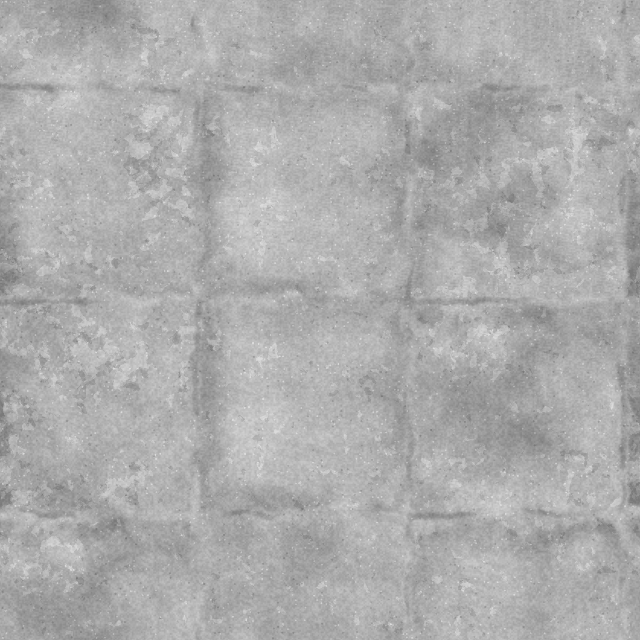
This texture is drawn by a Shadertoy shader. Its source:

```glsl
float hash(vec2 p) {
    return fract(sin(dot(p, vec2(127.1, 311.7))) * 43758.5);
}

float noise(vec2 p) {
    vec2 i = floor(p), f = fract(p);
    f = f * f * (3.0 - 2.0 * f);
    return mix(mix(hash(i), hash(i + vec2(1, 0)), f.x),
               mix(hash(i + vec2(0, 1)), hash(i + vec2(1, 1)), f.x), f.y);
}

float fbm(vec2 p) {
    float sum = 0.0, amplitude = 0.5;
    for (int i = 0; i < 5; i++) {
        sum += amplitude * noise(p);
        p = mat2(1.6, 1.2, -1.2, 1.6) * p + 17.3;
        amplitude *= 0.54;
    }
    return sum / 1.04;
}

// Nine slabs, some of which share the same pattern
int slabKind(vec2 cell) {
    int kind = int(cell.x + 3.0 * cell.y + 0.5);
    if (kind == 4) return 1;
    if (kind == 6) return 2;
    return kind;
}

// Mineral specks scattered one per grid square
float specks(vec2 p, float density) {
    vec2 id = floor(p);
    vec2 center = 0.3 + 0.4 * vec2(hash(id + 3.1), hash(id + 8.7));
    float dot_ = smoothstep(0.3, 0.1, length(fract(p) - center));
    return dot_ * step(1.0 - density, hash(id + 21.0));
}

void mainImage(out vec4 fragColor, in vec2 fragCoord) {
    vec2 uv = fragCoord / iResolution.xy;

    // Slab grid with slightly ragged borders
    vec2 ragged = vec2(fbm(uv * 26.0), fbm(uv * 26.0 + 40.0)) - 0.5;
    vec2 grid = uv * 3.0 + vec2(0.08, -0.59) + 0.07 * ragged;
    vec2 local = fract(grid);
    int kind = slabKind(mod(floor(grid), 3.0));
    float seed = float(kind);
    vec2 q = local + seed * vec2(5.3, 9.1);

    // Cloudy base, stretched across or down depending on the slab
    float clouds = fbm(q * 2.2);
    float mottling = fbm(q * 7.0 + 4.0);
    vec2 stretch = kind == 1 ? vec2(1.5, 6.0) : vec2(6.0, 1.5);
    float streaks = fbm(q * stretch + 11.0);
    float tone = 0.69 + 0.04 * (hash(vec2(seed, 2.0)) - 0.5);
    tone += 0.2 * (clouds - 0.5) + 0.14 * (mottling - 0.5) + 0.12 * (streaks - 0.5);
    if (kind == 8) tone += 0.025;

    // Dark stain in the middle of some slabs
    float stain = smoothstep(0.55, 0.1, length(local - vec2(0.38, 0.48)) + 0.5 * (mottling - 0.5));
    if (kind == 2 || kind == 5) tone -= 0.06 * stain;
    if (kind == 1) tone += 0.045 * stain;

    // Damp rims, each side with its own strength
    vec4 sides = vec4(local, 1.0 - local);
    float rim = 0.0;
    for (int i = 0; i < 4; i++) {
        float strength = hash(vec2(seed + 1.7, float(i) * 3.0 + 0.4));
        if (kind == 1) strength = 0.95 - 0.12 * float(i);
        float d = (sides[i] - 0.04 + 0.12 * (mottling - 0.5)) / 0.1;
        rim += strength * strength * exp(-d * d);
    }
    tone -= 0.13 * min(rim, 1.0) * smoothstep(0.3, 0.6, fbm(q * 5.0 + 31.0));

    // Pale flakes and dark chips where the surface has worn
    float wear = float[9](0.85, 0.2, 0.5, 0.95, 0.2, 0.75, 0.5, 0.3, 0.4)[kind];
    float worn = wear * smoothstep(0.3, 0.65, fbm(q * 3.0 + 55.0));
    float flake = fbm(q * 20.0 + 7.0);
    float chip = fbm(q * 17.0 + 83.0);
    tone += 0.075 * smoothstep(0.0, 0.07, flake - mix(0.72, 0.46, worn));
    tone -= 0.07 * smoothstep(0.0, 0.05, chip - mix(0.76, 0.56, worn));

    // Faded joints, pale with broken dark cracks
    float edge = min(min(sides.x, sides.y), min(sides.z, sides.w));
    float jointTone = 0.69 + 0.28 * (fbm(uv * 24.0 + 60.0) - 0.5);
    tone = mix(tone, jointTone, smoothstep(0.045, 0.0, edge));
    float broken = smoothstep(0.5, 0.64, fbm(uv * 13.0 + 90.0));
    tone -= 0.1 * broken * smoothstep(0.022, 0.004, edge);

    // Fine grain, pits and bright mineral specks
    tone += 0.075 * (noise(uv * 420.0) - 0.5) + 0.06 * (noise(uv * 210.0 + 5.0) - 0.5);
    tone += 0.11 * specks(uv * 150.0, 0.07);
    tone -= 0.09 * specks(uv * 130.0 + 70.0, 0.045);

    fragColor = vec4(vec3(clamp(tone, 0.48, 0.86)), 1.0);
}
```
